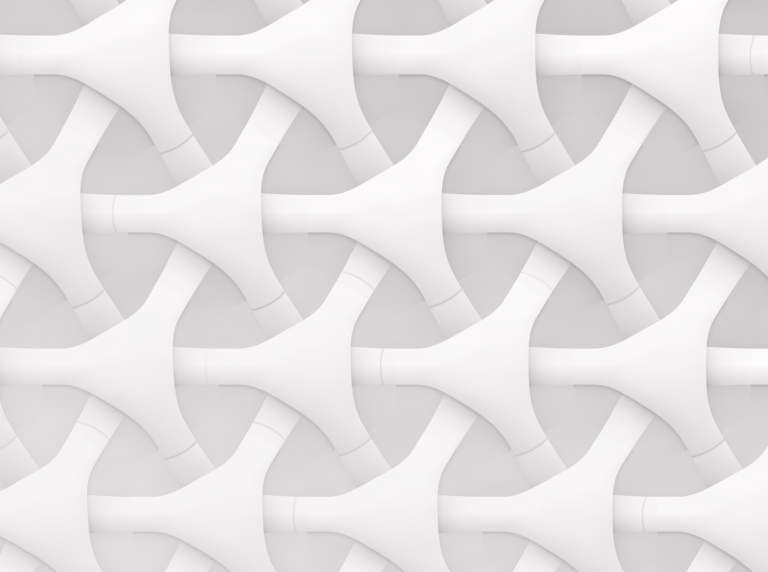
This pattern is drawn by a WebGL 1 fragment shader. Its source:

```glsl
precision highp float;
// A woven lattice of smooth white tripods on a triangular grid. Each node's arms
// reach west, north-east and south-east and dive under the neighbouring node.
// Soft-blended distance fields give the outlines; their slopes give the shading.

uniform vec2 u_resolution;

const float SPACING = 0.2383;        // node pitch in the top row, in canvas widths
const float ROW_STEP = 0.2109;       // row pitch in canvas widths
const float ROW_HEIGHT = 0.8660254;  // row pitch in node units
const float ARM_RADIUS = 0.104;
const float ARM_FLARE = 0.02;
const float BLEND = 0.3;             // softness of the webs between arms
const float BEVEL = 0.15;
const float SEAM_AT = 0.565;
const float SEAM_WIDTH = 0.0055;
const vec2 LIGHT = vec2(-0.15, 1.0);
const vec3 TINT = vec3(1.0, 0.985, 0.993);

float hash(vec2 p) {
  vec3 q = fract(vec3(p.xyx) * 0.1031);
  q += dot(q, q.yzx + 33.33);
  return fract((q.x + q.y) * q.z);
}

float noise(vec2 p) {
  vec2 i = floor(p), f = fract(p);
  f = f * f * (3.0 - 2.0 * f);
  return mix(mix(hash(i), hash(i + vec2(1.0, 0.0)), f.x),
             mix(hash(i + vec2(0.0, 1.0)), hash(i + 1.0), f.x), f.y);
}

float softMin(float a, float b) {
  float h = max(BLEND - abs(a - b), 0.0) / BLEND;
  return min(a, b) - 0.25 * BLEND * h * h;
}

// Grid step of each arm: west, north-east, south-east.
vec2 armStep(int k) {
  return k == 0 ? vec2(-1.0, 0.0) : k == 1 ? vec2(0.0, 1.0) : vec2(1.0, -1.0);
}

vec2 gridToPlane(vec2 g) { return vec2(g.x + 0.5 * g.y, g.y * ROW_HEIGHT); }

float tripod(vec2 p) {
  float d = 2.0;
  for (int k = 0; k < 3; k++) {
    vec2 dir = gridToPlane(armStep(k));
    float along = clamp(dot(p, dir), 0.0, 1.0);
    float radius = ARM_RADIUS + ARM_FLARE * smoothstep(0.5, 1.0, along);
    d = softMin(d, length(p - dir * along) - radius);
  }
  return d;
}

vec2 tripodSlope(vec2 p) {
  const vec2 e = vec2(0.01, 0.0);
  return vec2(tripod(p + e.xy) - tripod(p - e.xy),
              tripod(p + e.yx) - tripod(p - e.yx)) / (2.0 * e.x);
}

// Brightness of a tripod surface, including panel seams.
float surface(vec2 p, float d, vec2 id) {
  float edge = 1.0 - clamp(-d / BEVEL, 0.0, 1.0);
  float tone = 0.962 + 0.15 * dot(LIGHT, p) + 0.085 * dot(LIGHT, tripodSlope(p)) * edge * edge;
  tone = clamp(tone, 0.8, 0.983);
  for (int k = 0; k < 3; k++) {
    vec2 dir = gridToPlane(armStep(k));
    float chance = hash(id + 17.0 * float(k) + 40.0);
    float side = dot(p, vec2(-dir.y, dir.x));
    float offset = dot(p, dir) + 1.5 * side * side - SEAM_AT - 0.05 * (chance - 0.5);
    float strength = k == 2 ? 0.06 + 0.06 * chance : 0.07 * smoothstep(0.55, 0.9, chance);
    float onArm = step(abs(side), 0.16);
    tone -= onArm * strength * exp(-pow(offset / SEAM_WIDTH, 2.0));
    if (k == 2) tone += 0.022 * onArm * smoothstep(0.0, 0.02, offset);
  }
  return tone + 0.014 * (hash(id + 9.0) - 0.5);
}

void main() {
  // Canvas to node units, with rows tightening slightly downwards.
  vec2 uv = gl_FragCoord.xy / u_resolution.x;
  float fall = (u_resolution.y / u_resolution.x - uv.y - 0.0716) / ROW_STEP;
  float row = fall + 0.0205 * fall * fall;
  float pitch = SPACING - 0.0035 * row;
  vec2 p = vec2((uv.x - 0.043 - 0.0052 * row) / pitch, (1.0 - row) * ROW_HEIGHT);
  float aa = 0.75 / (u_resolution.x * pitch);

  // Nearest node on the triangular grid.
  float gy = p.y / ROW_HEIGHT;
  vec2 base = floor(vec2(p.x - 0.5 * gy, gy));
  vec2 node = base;
  float nearest = 9.0;
  for (int c = 0; c < 4; c++) {
    vec2 corner = base + vec2(mod(float(c), 2.0), floor(float(c) / 2.0));
    float dist = length(p - gridToPlane(corner));
    if (dist < nearest) { nearest = dist; node = corner; }
  }
  vec2 q = p - gridToPlane(node);
  float top = tripod(q);
  float below = -q.y / max(nearest, 0.01);

  // Recessed backdrop with cloudy variation and contact shade.
  float tone = 0.822 + 0.035 * (noise(p * 2.3) - 0.5) + 0.018 * (noise(p * 5.0 + 7.0) - 0.5);
  tone += 0.012 * row - 0.012 * uv.x;
  tone -= (0.025 + 0.025 * below) * exp(-max(top, 0.0) / 0.07);

  // Arms arriving from three neighbours, shaded where they pass under.
  float shade = (0.11 + 0.1 * below) * exp(-max(top, 0.0) / 0.075);
  for (int k = 0; k < 3; k++) {
    vec2 id = node - armStep(k);
    vec2 local = p - gridToPlane(id);
    float d = tripod(local);
    tone -= 0.02 * exp(-max(d, 0.0) / 0.03);
    tone = mix(surface(local, d, id) - shade, tone, smoothstep(-aa, aa, d));
  }

  // Thin underside line, then the nearest node on top.
  float underside = clamp(0.35 - 0.65 * tripodSlope(q).y, 0.0, 1.0);
  tone -= 0.09 * underside * exp(-pow(top / 0.014, 2.0));
  tone = mix(surface(q, top, node), tone, smoothstep(-aa, aa, top));

  // Pale haze at lower left and faint surface wear.
  float haze = clamp(0.12 + 0.08 * row - 0.3 * uv.x, 0.0, 0.3);
  tone = mix(tone, 0.91, haze);
  tone += 0.008 * (noise(p * vec2(9.0, 14.0)) - 0.5);
  gl_FragColor = vec4(clamp(tone * mix(TINT, vec3(1.0, 0.993, 0.996), smoothstep(0.88, 0.98, tone)), 0.0, 1.0), 1.0);
}
```
